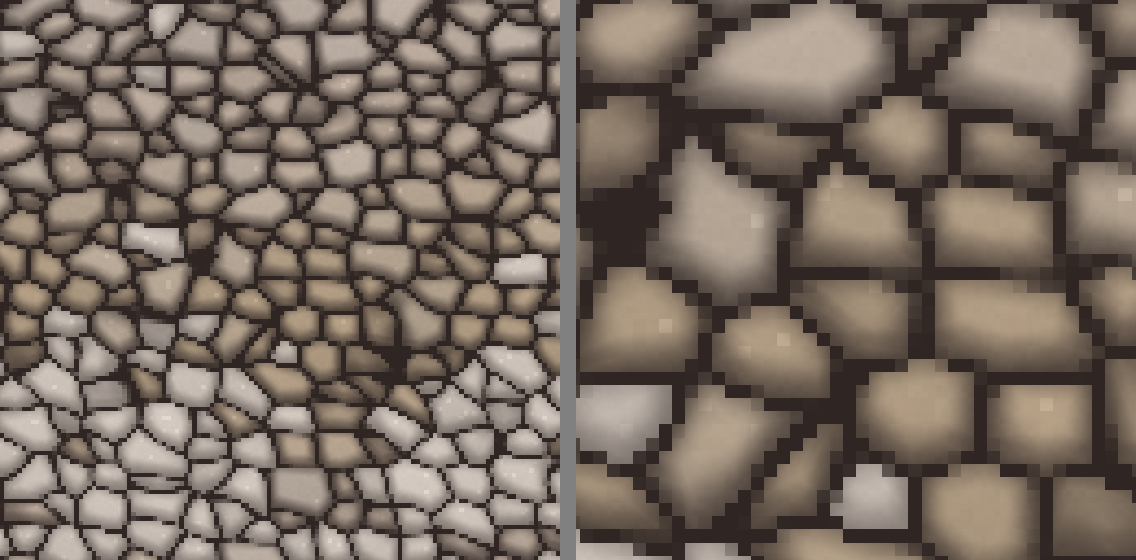
Left, the full canvas; right, a detail of the centre.
Write a Shadertoy shader that draws this texture.

```glsl
// A blocky wall of rounded stones: tan cobbles above, pale rubble below.
// Each stone is a jittered, tilted superellipse; the nearest two give the
// dark joints, and a second lookup further down gives the shaded undersides.

const vec2 GRID = vec2(12.5, 18.0);   // stones across and up the canvas
const float BLOCKS = 128.0;           // coarse blocks across the canvas

struct Stone {
    vec2 id;      // grid cell of the stone
    vec2 centre;  // centre in canvas units
    float size;   // relative size
    float edge;   // distance inward from the joint, in grid rows
};

// Two random values from a cell, without sine
vec2 hash2(vec2 p) {
    vec3 q = fract(p.xyx * vec3(0.1031, 0.1030, 0.0973));
    q += dot(q, q.yzx + 33.33);
    return fract((q.xx + q.yz) * q.zy);
}

// Height of the border between tan cobbles and pale rubble
float rubbleLine(float x) {
    return 0.36 + 0.095 * cos(6.2832 * (x - 0.1)) + 0.02 * cos(25.0 * x);
}

// Nearest stone and its distance to the joint
Stone findStone(vec2 uv) {
    Stone best = Stone(vec2(0.0), vec2(0.0), 1.0, 0.0);
    float nearest = 9.0, second = 9.0;
    vec2 cell = floor(uv * GRID);
    for (int j = -2; j <= 2; j++) {
        for (int i = -2; i <= 2; i++) {
            vec2 id = cell + vec2(i, j);
            vec2 shift = hash2(id + 17.0);
            vec2 kind = hash2(id + 71.0);
            vec2 centre = (id + 0.5 + 0.8 * (shift - 0.5)) / GRID;
            float size = mix(0.62, 1.42, kind.x * kind.x);
            vec2 radius = size * vec2(mix(0.55, 0.88, kind.y), 0.52);

            // Rubble slopes down to the right, cobbles tilt less
            float low = step(centre.y, rubbleLine(centre.x));
            float tilt = (shift.x - 0.5) * 0.9 - 0.25 * low - 0.08;
            float c = cos(tilt), s = sin(tilt);
            vec2 d = mat2(c, -s, s, c) * (uv - centre) * GRID.y;

            vec2 q = pow(abs(d) / radius, vec2(2.3));
            float dist = (pow(q.x + q.y, 1.0 / 2.3) - 1.0)
                       * sqrt(radius.x * radius.y);
            if (dist < nearest) {
                second = nearest;
                nearest = dist;
                best = Stone(id, centre, size, 0.0);
            } else {
                second = min(second, dist);
            }
        }
    }
    best.edge = min(0.5 * (second - nearest), 0.42 - nearest);
    return best;
}

// Base colour: tan, browner towards the middle, or pale
vec3 stoneColour(Stone stone, float pale) {
    float pick = hash2(stone.id + 9.0).y;
    float middle = 1.0 - smoothstep(0.05, 0.42, abs(stone.centre.y - 0.42));
    vec3 tan_ = mix(vec3(0.72, 0.655, 0.60), vec3(0.69, 0.61, 0.51), middle);
    tan_ = mix(tan_, vec3(0.73, 0.69, 0.66), 0.5 * smoothstep(0.95, 1.3, stone.size));
    return mix(tan_, vec3(0.795, 0.755, 0.72), pale) * mix(0.95, 1.04, pick);
}

void mainImage(out vec4 fragColor, in vec2 fragCoord) {
    vec2 uv = fragCoord / iResolution.y;
    vec2 block = floor(uv * BLOCKS);

    // Outlines follow the blocks, shading stays smooth
    Stone stone = findStone((block + 0.5) / BLOCKS);
    Stone smoothStone = findStone(uv);
    Stone under = findStone(uv - vec2(0.0, 0.23 / GRID.y));

    // Mostly pale stones in the rubble, a few among the cobbles
    float low = step(stone.centre.y, rubbleLine(stone.centre.x));
    float pale = step(hash2(stone.id + 43.0).x, mix(0.035, 0.76, low));

    // Rounded body, with a shaded underside
    float same = 1.0 - step(0.5, distance(stone.id, smoothStone.id));
    float body = same * smoothstep(0.0, 0.36, smoothStone.edge);
    float sameUnder = 1.0 - step(0.5, distance(stone.id, under.id));
    float lit = sameUnder * smoothstep(0.0, 0.34, under.edge);
    float light = 0.28 + 0.35 * body + 0.37 * lit;
    light = mix(light, 1.0, 0.38 * pale);
    light += 0.7 * clamp(uv.y - stone.centre.y, -0.05, 0.05);

    vec3 joint = vec3(0.185, 0.15, 0.14);
    vec3 colour = mix(joint, stoneColour(stone, pale), light);

    // Bright single-block flecks and faint fine grain
    vec2 fleck = hash2(block + 5.0);
    colour += 0.06 * body * lit * step(mix(0.985, 0.94, pale), fleck.x);
    colour += 0.012 * (fleck.y - 0.5);
    colour += 0.012 * (hash2(floor(uv * BLOCKS * 2.0)).x - 0.5);

    // Blocky joints with a half-dark rim
    float gap = mix(0.066, 0.056, low);
    float cover = smoothstep(gap - 0.025, gap + 0.02, stone.edge);
    fragColor = vec4(mix(joint, colour, cover), 1.0);
}
```
